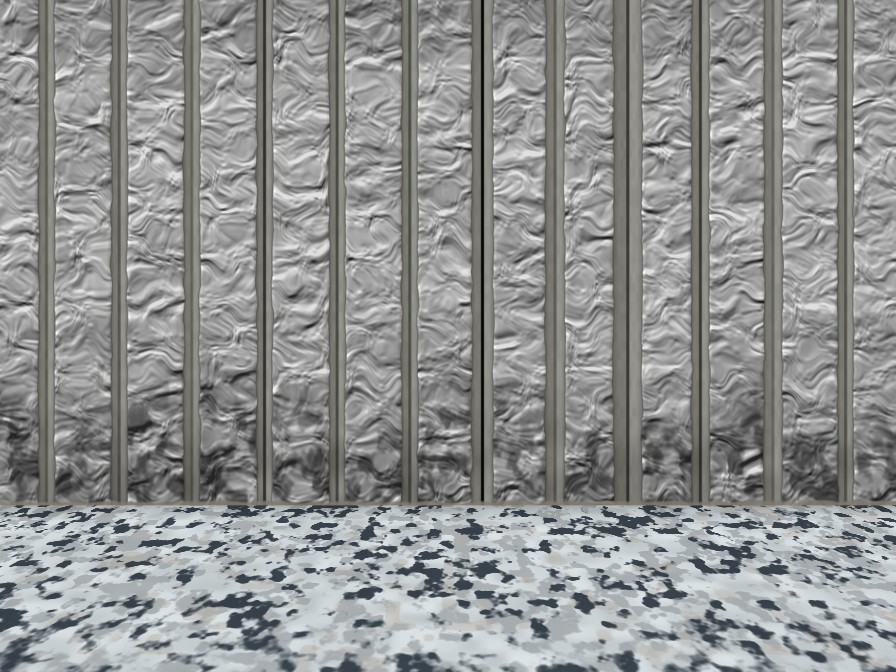
Give the GLSL for this texture, as a WebGL 2 fragment shader.

```glsl
#version 300 es
precision highp float;
// Rough stucco panels split by vertical metal grooves, standing on speckled granite.
// The stucco is a noise height field lit from above; the granite is thresholded
// noise on a foreshortened plane that blurs toward the viewer.

#define FLOOR_Y 0.248
#define HORIZON 0.60
#define GROOVE_PERIOD 0.1081
#define GROOVE_START 0.0694
#define GROOVE_WIDTH 0.0122
#define BUMP_SCALE vec2(36.0, 50.0)
#define BUMP_LIGHT 1.35
#define GRIME_TOP 0.45
#define SPECK_SCALE 21.0

uniform vec2 u_resolution;
out vec4 fragColor;

float hash(vec2 p) {
    return fract(sin(dot(p, vec2(127.1, 311.7))) * 43758.545);
}

float noise(vec2 p) {
    vec2 i = floor(p), f = fract(p);
    f = f * f * f * (f * (f * 6.0 - 15.0) + 10.0);
    return mix(mix(hash(i), hash(i + vec2(1, 0)), f.x),
               mix(hash(i + vec2(0, 1)), hash(i + vec2(1, 1)), f.x), f.y);
}

float fbm(vec2 p) {
    float sum = 0.0, amp = 0.54;
    for (int i = 0; i < 3; i++) {
        sum += amp * noise(p);
        p = mat2(1.6, 1.2, -1.2, 1.6) * p + 7.3;
        amp *= 0.5;
    }
    return sum;
}

// Warped relief of the plaster
float stuccoHeight(vec2 p) {
    vec2 warp = vec2(noise(p * 30.0), noise(p * 30.0 + 19.0)) - 0.5;
    return fbm(p * BUMP_SCALE + warp * 1.5) + 0.35 * noise(p * 17.0 + 5.0);
}

vec3 stuccoColor(vec2 p, float grime) {
    float slope = stuccoHeight(p + vec2(-0.0012, 0.0038)) - stuccoHeight(p);
    float light = 0.60 - BUMP_LIGHT * (1.0 + 0.3 * grime) * slope;
    light += 0.10 * (noise(p * vec2(13.0, 18.0)) - 0.5);
    light *= mix(0.96, 1.04, smoothstep(0.3, 0.65, p.y));
    light *= 1.0 - 0.12 * smoothstep(0.85, 1.0, p.y);
    // Dirt settles in the hollows near the floor
    float dirt = smoothstep(0.36, 0.62, fbm(p * vec2(42.0, 32.0) + 31.0));
    light *= 1.0 - grime * (0.10 + 0.42 * dirt);
    return clamp(light, 0.14, 0.88) * vec3(1.0, 1.0, 0.998);
}

vec3 grooveColor(float x, float halfWidth, float index, float y, float px) {
    float t = x / halfWidth;
    vec3 warmSide = vec3(0.48, 0.475, 0.445);
    vec3 paleSide = vec3(0.57, 0.57, 0.55);
    vec3 col = mix(warmSide, paleSide, smoothstep(-0.15, 0.25, t));
    col *= 1.0 - 0.16 * smoothstep(0.55, 1.0, abs(t));
    // Dark seam, strongest on a few central grooves
    float seam = 0.5 + 0.5 * cos(2.327 * (index - 3.2));
    seam = 0.22 + 0.75 * seam * exp(-pow((index - 6.0) / 4.0, 2.0));
    col *= 1.0 - seam * (1.0 - smoothstep(0.0008, 0.0022 + px, abs(x)));
    col *= 0.96 + 0.08 * noise(vec2(index * 9.0 + x * 220.0, y * 70.0));
    float stain = noise(vec2(index * 5.3, y * 22.0));
    return col * (1.0 - 0.28 * stain * (1.0 - smoothstep(0.27, 0.43, y)));
}

vec3 wallColor(vec2 p, float px) {
    float index = floor((p.x - GROOVE_START) / GROOVE_PERIOD + 0.5);
    float x = p.x - GROOVE_START - index * GROOVE_PERIOD;
    // Grooves broaden right of centre, alternately
    float wide = exp(-0.3 * pow(index - 7.7, 2.0)) * (0.65 + 0.35 * cos(3.14159 * index));
    float halfWidth = GROOVE_WIDTH + 0.010 * wide;
    float side = sign(x);
    float ragged = (fbm(vec2(index * 4.0 + side * 1.7, p.y * 38.0)) - 0.45) * 0.006;
    float edge = abs(x) - halfWidth - ragged;
    float grime = 1.0 - smoothstep(GRIME_TOP - 0.13, GRIME_TOP,
                                   p.y + 0.10 * (noise(p * vec2(14.0, 9.0)) - 0.5));
    vec3 panel = stuccoColor(p, grime);
    // Lit left rim and shaded right rim of each panel
    panel *= 1.0 + side * 0.13 * (1.0 - smoothstep(0.0, 0.006, edge));
    vec3 groove = grooveColor(x, halfWidth, index, p.y, px);
    groove *= 1.0 - 0.22 * smoothstep(-0.003, 0.0, edge);
    return mix(groove, panel, smoothstep(-px, px, edge));
}

vec3 graniteColor(vec2 p) {
    float depth = HORIZON - p.y;
    vec2 q = vec2((p.x - 0.667) / depth, 0.9 / depth) * SPECK_SCALE;
    float blur = 0.045 + 0.09 * pow(1.0 - p.y / FLOOR_Y, 2.0);
    vec3 col = mix(vec3(0.74, 0.77, 0.78), vec3(0.86, 0.89, 0.90), noise(q * 0.8 + 3.0));
    float grey = smoothstep(0.52 - blur, 0.52 + blur, fbm(q * 1.1 + 40.0));
    col = mix(col, vec3(0.58, 0.60, 0.61), 0.65 * grey);
    float tan_ = smoothstep(0.70, 0.85, noise(q * 0.9 + 71.0));
    col = mix(col, vec3(0.72, 0.69, 0.66), 0.45 * tan_);
    float dark = smoothstep(0.585 - blur, 0.585 + blur, fbm(q * 0.95 + 11.0));
    col = mix(col, vec3(0.17, 0.21, 0.25), 0.92 * dark);
    return col * (1.0 - 0.15 * smoothstep(FLOOR_Y - 0.025, FLOOR_Y, p.y));
}

void main() {
    vec2 p = gl_FragCoord.xy / u_resolution.y;
    float px = 1.0 / u_resolution.y;
    vec3 wall = wallColor(p, px);
    // Sandy joint where the wall meets the floor
    float joint = 1.0 - smoothstep(0.003, 0.008, p.y - FLOOR_Y + 0.004 * (noise(p * 60.0) - 0.5));
    wall = mix(wall, vec3(0.50, 0.48, 0.43), 0.85 * joint);
    vec3 col = mix(graniteColor(p), wall, smoothstep(-px, px, p.y - FLOOR_Y));
    fragColor = vec4(col, 1.0);
}
```
